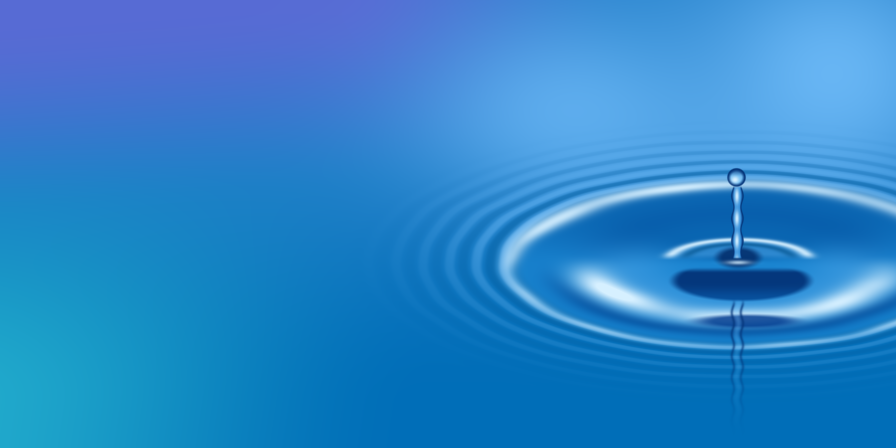
Give the GLSL for this background, as a Shadertoy shader.

```glsl
// A water drop rising above elliptical ripples on a soft violet, teal and blue field.
const float TAU = 6.28318;
const vec2 RIPPLE_CENTER = vec2(1.646, 0.415);
const float TILT = 0.365;
const vec3 DEEP = vec3(0.01, 0.20, 0.47);
const vec3 BLUE = vec3(0.015, 0.43, 0.73);
const vec3 SKY = vec3(0.43, 0.73, 0.97);
const vec3 FOAM = vec3(0.84, 0.94, 1.0);

vec2 hashGradient(vec2 cell) {
    float a = TAU * fract(sin(dot(cell, vec2(127.1, 311.7))) * 43758.5);
    return vec2(cos(a), sin(a));
}

float gradientNoise(vec2 p) {
    vec2 i = floor(p), f = fract(p);
    vec2 u = f * f * f * (f * (f * 6.0 - 15.0) + 10.0);
    vec2 e = vec2(0.0, 1.0);
    float low = mix(dot(hashGradient(i), f), dot(hashGradient(i + e.yx), f - e.yx), u.x);
    float high = mix(dot(hashGradient(i + e), f - e), dot(hashGradient(i + 1.0), f - 1.0), u.x);
    return mix(low, high, u.y);
}

float bell(float x, float width) {
    return exp(-x * x / (width * width));
}

float glow(vec2 p, vec2 center, vec2 size) {
    vec2 q = (p - center) / size;
    return exp(-dot(q, q));
}

float disc(vec2 p, vec2 center, vec2 size, float soft) {
    return 1.0 - smoothstep(1.0 - soft, 1.0 + soft, length((p - center) / size));
}

// Broad colour washes behind the water
vec3 backdrop(vec2 p) {
    vec3 col = mix(vec3(0.0, 0.43, 0.72), vec3(0.14, 0.50, 0.79), smoothstep(0.1, 0.8, p.y));
    float teal = smoothstep(0.78, 0.1, p.y) * smoothstep(1.0, -0.1, p.x + 0.15 * (0.4 - p.y));
    col = mix(col, vec3(0.13, 0.67, 0.80), teal);
    float violet = smoothstep(0.55, 0.98, p.y + 0.07 * (0.5 - p.x)) * smoothstep(1.45, 0.75, p.x);
    col = mix(col, vec3(0.34, 0.42, 0.83), violet);
    col = mix(col, SKY, 0.72 * glow(p, vec2(1.27, 0.76), vec2(0.33, 0.22)));
    col = mix(col, SKY, 0.90 * glow(p, vec2(1.86, 0.84), vec2(0.30, 0.26)));
    return mix(col, SKY, 0.30 * glow(p, vec2(1.6, 0.68), vec2(0.5, 0.14)));
}

// Concentric waves, with crests lit from the upper left
vec3 ripples(vec3 col, vec2 p) {
    vec2 q = (p - RIPPLE_CENTER) / vec2(1.0, TILT);
    float grain = gradientNoise(p * vec2(5.0, 16.0));
    float r = length(q) + 0.008 * grain;
    vec2 dir = q / max(r, 0.001);
    float upper = smoothstep(-0.25, 0.8, dir.y);
    float lower = smoothstep(0.1, -0.7, dir.y);
    float side = bell(dir.y - 0.45, 0.5) * step(dir.x, 0.0);

    // Basin inside the main ring
    vec3 basin = mix(vec3(0.10, 0.52, 0.82), vec3(0.03, 0.39, 0.69), upper);
    basin = mix(basin, SKY, 0.3 * bell(r - 0.24, 0.09) * (1.0 - upper));
    col = mix(col, basin, 0.92 * smoothstep(0.56, 0.44, r));

    // Outer wave train
    float wave = cos(TAU * (r - 0.52) / 0.061);
    float fade = smoothstep(0.47, 0.53, r) * exp(-max(r - 0.52, 0.0) * 9.0);
    fade *= smoothstep(0.92, 0.7, r);
    col = mix(col, BLUE * 0.88, 0.75 * fade * smoothstep(0.1, -1.0, wave));
    col = mix(col, SKY, 0.72 * fade * smoothstep(-0.1, 1.0, wave) * (0.65 + 0.35 * side));

    // Main ring and its neighbouring troughs
    float crest = bell(r - mix(0.515, 0.475, upper), mix(0.018, 0.034, upper));
    col = mix(col, FOAM, crest * (0.42 + 0.28 * upper + 0.25 * side + 0.3 * grain));
    col = mix(col, vec3(0.0, 0.30, 0.61), 0.75 * bell(r - 0.425, 0.035) * lower);
    col = mix(col, vec3(0.02, 0.34, 0.65), 0.45 * bell(r - 0.30, 0.08) * upper);

    // Pale reflected sheen along the near slope
    float sheen = bell(r - 0.335, 0.052) * smoothstep(0.15, -0.45, dir.y);
    return mix(col, FOAM, clamp(sheen * (0.82 + 0.6 * grain), 0.0, 1.0));
}

// Raised lip and dark hollow around the rising jet
vec3 crater(vec3 col, vec2 p) {
    vec2 lip = (p - vec2(1.65, 0.418)) / vec2(0.158, 0.047);
    float lipRadius = length(lip);
    float top = smoothstep(0.0, 0.35, lip.y);
    col = mix(col, vec3(0.25, 0.60, 0.87), 0.65 * disc(lip, vec2(0.0), vec2(1.0), 0.12) * top);
    col = mix(col, FOAM, 0.9 * bell(lipRadius - 1.0, 0.10) * top);
    col = mix(col, BLUE * 0.75, 0.6 * bell(lipRadius - 0.78, 0.09) * top);
    float hollow = disc(p, vec2(1.655, 0.373), vec2(0.152, 0.044), 0.10);
    hollow *= smoothstep(0.405, 0.390, p.y);
    col = mix(col, mix(DEEP, vec3(0.02, 0.30, 0.60), smoothstep(0.37, 0.33, p.y)), 0.95 * hollow);
    col = mix(col, DEEP * 1.2, 0.85 * disc(p, vec2(1.667, 0.283), vec2(0.108, 0.014), 0.35));
    col = mix(col, DEEP * 0.9, 0.9 * disc(p, vec2(1.648, 0.425), vec2(0.047, 0.022), 0.3));
    return mix(col, FOAM, 0.75 * glow(p, vec2(1.648, 0.414), vec2(0.027, 0.005)));
}

// Beaded jet, its faint reflection and the drop on top
vec3 jet(vec3 col, vec2 p, float edge) {
    float x = p.x - 1.646;
    float bead = cos(TAU * (p.y - 0.5625) / 0.05);
    float halfWidth = 0.0115 + 0.0025 * bead;
    float span = smoothstep(0.421, 0.427, p.y) * smoothstep(0.586, 0.578, p.y);
    float body = span * smoothstep(edge, -edge, abs(x) - halfWidth);
    vec3 water = mix(vec3(0.20, 0.56, 0.86), DEEP, smoothstep(0.45, 0.95, abs(x) / halfWidth));
    water = mix(water, FOAM, bell(x + 0.001, 0.005) * (0.55 + 0.4 * bead));
    col = mix(col, water, body);

    float sway = 0.0025 * sin(p.y * 130.0);
    float mirror = smoothstep(0.335, 0.315, p.y) * smoothstep(0.02, 0.28, p.y);
    col = mix(col, DEEP, 0.65 * mirror * bell(abs(x + sway) - 0.010, 0.0035));
    col = mix(col, SKY, 0.25 * mirror * bell(x + sway, 0.006));

    vec2 d = (p - vec2(1.644, 0.604)) / 0.0205;
    float radius = length(d);
    vec3 drop = mix(vec3(0.42, 0.73, 0.95), DEEP, smoothstep(0.5, 0.95, radius));
    drop = mix(drop, DEEP, 0.6 * smoothstep(0.0, 0.8, d.y));
    drop = mix(drop, FOAM, glow(d, vec2(-0.15, -0.25), vec2(0.45, 0.38)));
    return mix(col, drop, smoothstep(edge, -edge, (radius - 1.0) * 0.0205));
}

void mainImage(out vec4 fragColor, in vec2 fragCoord) {
    vec2 p = fragCoord / iResolution.xy * vec2(2.0, 1.0);
    float edge = 1.0 / iResolution.y;
    vec3 col = ripples(backdrop(p), p);
    col = jet(crater(col, p), p, edge);
    fragColor = vec4(clamp(col, 0.0, 1.0), 1.0);
}
```
